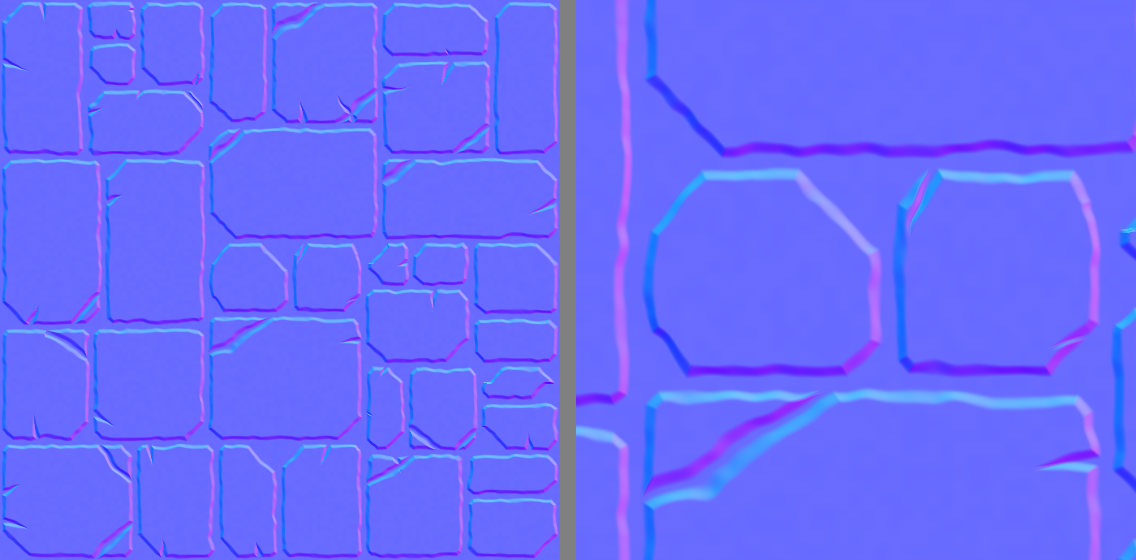
Left, the full canvas; right, a detail of the centre.
This texture map is drawn by a three.js fragment shader. Its source:

```glsl
varying vec2 vUv;

float hash(vec2 p) {
  p = fract(p * vec2(0.1231, 0.3571) + 0.137);
  p += dot(p, p.yx + 33.33);
  return fract((p.x + p.y) * p.x * 7.31);
}

float noise(vec2 p) {
  vec2 i = floor(p), f = fract(p);
  f = f * f * (3.0 - 2.0 * f);
  return mix(mix(hash(i), hash(i + vec2(1, 0)), f.x),
             mix(hash(i + vec2(0, 1)), hash(i + vec2(1, 1)), f.x), f.y);
}

// Pinwheel of five slabs, each split at random into stones: (low, high) corners
vec4 findStone(vec2 p) {
  vec2 a = vec2(0.37, 0.21), b = vec2(0.65, 0.57);
  vec2 lo = a, hi = b;
  if (p.y < a.y && p.x < b.x) { lo = vec2(0.0); hi = vec2(b.x, a.y); }
  else if (p.x >= b.x && p.y < b.y) { lo = vec2(b.x, 0.0); hi = vec2(1.0, b.y); }
  else if (p.y >= b.y && p.x >= a.x) { lo = vec2(a.x, b.y); hi = vec2(1.0); }
  else if (p.x < a.x) { lo = vec2(0.0, a.y); hi = vec2(a.x, 1.0); }

  for (int i = 0; i < 6; i++) {
    vec2 size = hi - lo, key = lo * 57.0 + hi * 91.0 + float(i) * 5.3;
    float keep = hash(key);
    if (size.x * size.y < mix(0.011, 0.11, keep * keep)) break;
    float ratio = mix(0.33, 0.67, hash(key + 7.7));
    if (size.x > size.y) {
      float cut = lo.x + size.x * ratio;
      if (p.x < cut) hi.x = cut; else lo.x = cut;
    } else {
      float cut = lo.y + size.y * ratio;
      if (p.y < cut) hi.y = cut; else lo.y = cut;
    }
  }
  return vec4(lo, hi);
}

float stoneHeight(vec2 p, vec4 stone) {
  vec2 id = floor(stone.xy * 317.0 + stone.zw * 731.0);
  vec2 halfSize = (stone.zw - stone.xy) * 0.5 - 0.0035;
  float shortSide = min(halfSize.x, halfSize.y);
  float wear = noise(p * 24.0 + id);
  vec2 ripple = vec2(noise(p * 75.0 + id), noise(p * 75.0 - id)) - 0.5;
  vec2 q = p - (stone.xy + stone.zw) * 0.5 + ripple * 0.0035;

  // Rounded box with a different chamfer on each corner
  vec2 corner = step(0.0, q);
  float rnd = hash(id + corner * vec2(3.0, 11.0));
  vec2 e = abs(q) - halfSize;
  vec2 r = e + 0.012;
  float d = length(max(r, 0.0)) + min(max(r.x, r.y), 0.0) - 0.012;
  d = max(d, (e.x + e.y + 0.009 + 0.04 * rnd * rnd * rnd) * 0.707);
  d += 0.006 * wear * wear * wear;

  // Broken corners
  float chip = hash(id + corner * vec2(17.0, 5.0) + 2.0);
  if (chip > 0.86) {
    float line = e.x * mix(0.6, 1.2, rnd) + e.y + shortSide * 0.65;
    line = line * 0.707 + (wear - 0.5) * 0.012;
    d = max(d, 0.001 - abs(line));
  }

  // Short cracks that taper inward from the rim
  for (int k = 0; k < 2; k++) {
    vec2 key = id + float(k) * 13.0;
    float side = hash(key + 1.0) < 0.5 ? -1.0 : 1.0;
    float slide = hash(key + 4.0) * 1.4 - 0.7;
    vec2 inward = vec2(-side, hash(key + 6.0) - 0.5);
    vec2 start = vec2(side, slide) * halfSize;
    if (hash(key + 9.0) < 0.45) {
      start = vec2(slide, side) * halfSize;
      inward = inward.yx;
    }
    float len = min(0.07, shortSide * 0.75) * mix(0.4, 1.0, hash(key + 3.0));
    vec2 v = q - start + (wear - 0.5) * 0.012;
    float t = clamp(dot(v, normalize(inward)) / len, 0.0, 1.0);
    float gap = length(v - normalize(inward) * len * t);
    if (hash(key + 8.0) < 0.42) d = max(d, mix(0.003, -0.007, t) - gap);
  }

  float bevel = 0.0055 + 0.003 * noise(p * 38.0 + id.yx);
  return smoothstep(0.0, bevel, -d);
}

void main() {
  vec4 stone = findStone(vUv);
  vec2 dx = vec2(0.0012, 0.0), dy = dx.yx;
  vec2 slope = vec2(
    stoneHeight(vUv - dx, stone) - stoneHeight(vUv + dx, stone),
    stoneHeight(vUv - dy, stone) - stoneHeight(vUv + dy, stone)) / 0.0024;

  // Encode the slope as a tangent space normal
  slope *= 0.0048;
  vec2 tilt = slope / sqrt(1.0 + dot(slope, slope));
  float grain = (noise(vUv * 130.0) - 0.5) * 0.012;
  vec3 color = vec3(vec2(0.41, 0.42) + tilt * 0.44 + grain, 1.0);
  gl_FragColor = vec4(clamp(color, 0.0, 1.0), 1.0);
}
```
